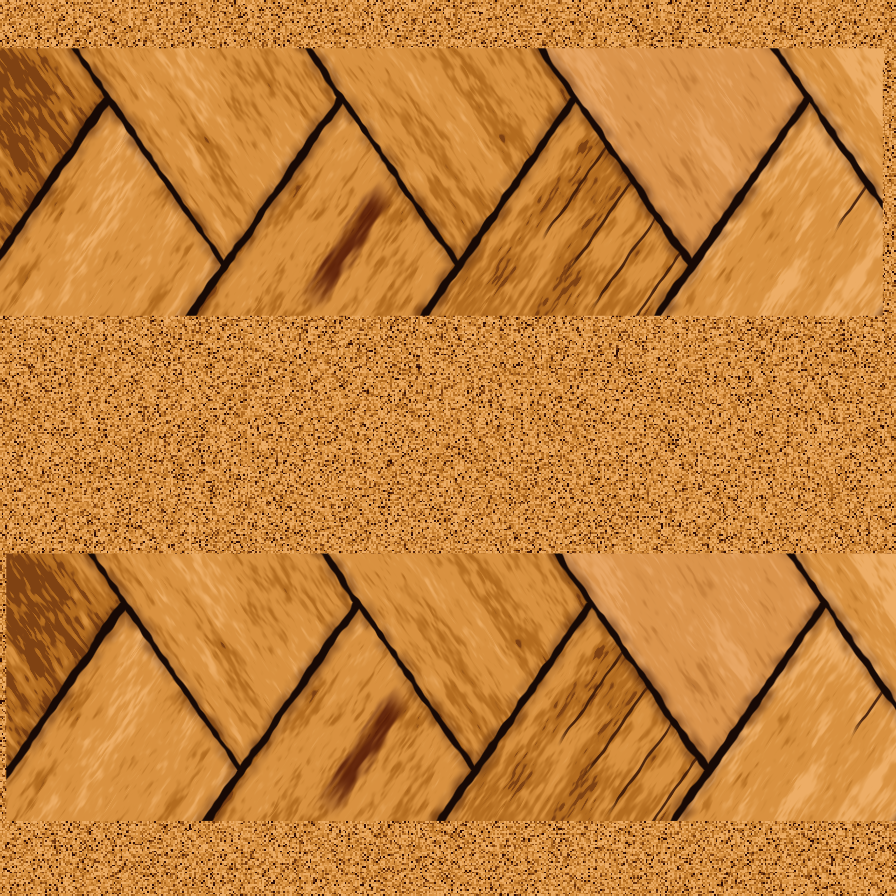
Give the GLSL for this pattern, as a Shadertoy shader.

```glsl
// Two offset bands of worn chevron planks on a field of fine coloured grain.
// Two skewed axes, one per joint direction, give plank identity, joint distance
// and wood grain; one tone ramp colours both the planks and the field.

float hash(vec2 p) {
    vec3 q = fract(vec3(p.xyx) * 0.1031);
    q += dot(q, q.yzx + 33.33);
    return fract((q.x + q.y) * q.z);
}

float noise(vec2 p) {
    vec2 i = floor(p), f = fract(p);
    f = f * f * (3.0 - 2.0 * f);
    return mix(mix(hash(i), hash(i + vec2(1, 0)), f.x),
               mix(hash(i + vec2(0, 1)), hash(i + vec2(1, 1)), f.x), f.y);
}

// Dark brown to pale honey, spaced by how common each tone is
vec3 woodRamp(float t) {
    vec3 c = mix(vec3(0.17, 0.04, 0.02), vec3(0.44, 0.21, 0.06), smoothstep(0.02, 0.06, t));
    c = mix(c, vec3(0.70, 0.42, 0.12), smoothstep(0.05, 0.18, t));
    c = mix(c, vec3(0.85, 0.57, 0.25), smoothstep(0.20, 0.48, t));
    return mix(c, vec3(0.93, 0.68, 0.40), smoothstep(0.55, 0.85, t));
}

// q is measured from the top left corner of a band, y downwards
vec3 planks(vec2 q, float pixel) {
    float wobble = 0.012 * (noise(q * 45.0) - 0.5);
    vec2 d = q - vec2(0.263, 0.2435);
    float falling = (d.x - d.y / 1.44) / 0.2604 + wobble;
    float rising = (d.x + d.y / 1.44) / 0.2604 + wobble;

    // Upper planks follow the falling joints, lower planks the rising ones
    bool upper = rising < floor(falling);
    float id = upper ? floor(falling) : floor(rising);
    vec2 grain = upper ? vec2(falling, rising) : vec2(rising, falling);
    float toFalling = upper ? min(falling - id, id + 1.0 - falling) : id + 1.0 - falling;
    float toRising = upper ? id - rising : min(rising - id, id + 1.0 - rising);

    // Base tone of each plank, left to right
    float upperTone[5] = float[5](0.20, 0.50, 0.47, 0.62, 0.74);
    float lowerTone[5] = float[5](0.52, 0.36, 0.32, 0.68, 0.60);
    int slot = int(clamp(id + 1.0, 0.0, 4.0));
    float tone = upper ? upperTone[slot] : lowerTone[slot];

    // Broad streaks, fibres, and dark pores
    vec2 seed = vec2(id * 17.0, upper ? 60.0 : 0.0);
    float streak = noise(grain * vec2(11.0, 2.2) + seed);
    float fibre = noise(grain * vec2(48.0, 9.0) + seed);
    float fine = noise(grain * vec2(95.0, 26.0) + seed);
    float blotch = noise(q * 28.0 + seed);
    tone += 0.42 * (streak - 0.5) + 0.34 * (fibre - 0.5);
    tone += 0.24 * (fine - 0.5) + 0.20 * (blotch - 0.5);
    tone -= 0.22 * smoothstep(0.66, 0.9, fibre) * smoothstep(0.4, 0.8, blotch);
    vec3 color = woodRamp(clamp(tone, 0.09, 1.0));
    if (upper && id == 2.0) color = mix(color, vec3(0.87, 0.60, 0.38), 0.35);

    vec2 local = grain - id;
    if (!upper && id == 0.0) {
        // Red-brown heartwood streak
        float heart = 1.0 - smoothstep(0.015, 0.085, abs(local.x - 0.46 + 0.06 * (fibre - 0.5)));
        heart *= smoothstep(0.18, 0.45, local.y) * (1.0 - smoothstep(0.78, 0.96, local.y));
        color = mix(color, vec3(0.32, 0.09, 0.02), 0.85 * heart);
    }
    if (!upper && id > 0.0 && id < 3.0) {
        // Splits running in from the falling joint: a row on one plank, one on the next
        float split = id == 1.0 ? abs(fract((local.x - 0.28) / 0.21 + 0.5) - 0.5) * 0.21
                                : abs(local.x - 0.51);
        split = split * 0.214 + 0.001 * (fine - 0.5);
        float crack = 1.0 - smoothstep(0.0007, 0.0011 + pixel, split);
        crack *= smoothstep(0.42, 0.55, local.y - (id - 1.0) * 0.28);
        crack *= step(0.18, local.x);
        color = mix(color, vec3(0.20, 0.07, 0.02), 0.85 * crack);
    }

    // Grimy plank edges, then uneven dark joints
    float wear = 0.0022 * (noise(q * 110.0) - 0.5) + 0.0018 * (noise(q * 9.0) - 0.5);
    float joint = min(toFalling * 0.214 - 0.0034, toRising * 0.214 - 0.0045) + wear;
    float grime = (1.0 - smoothstep(0.0, 0.014, joint)) * noise(q * 75.0 + 9.0);
    color = mix(color, vec3(0.36, 0.17, 0.05), 0.65 * grime);
    return mix(vec3(0.09, 0.035, 0.02), color, smoothstep(-pixel, pixel, joint));
}

void mainImage(out vec4 fragColor, in vec2 fragCoord) {
    vec2 uv = fragCoord / iResolution.xy;
    float pixel = 1.0 / iResolution.y;

    // Each lower band is stepped slightly to the right
    float fromTop = 1.0 - uv.y - 0.0534;
    float row = floor(fromTop / 0.5638);
    vec2 q = vec2(uv.x + 0.0117 - 0.0182 * row, fromTop - 0.5638 * row);

    // Grain field
    vec3 color = woodRamp(hash(floor(uv * 512.0) + 7.0));

    // Planks inside the band rectangle
    vec2 inset = min(q, vec2(0.9974, 0.2995) - q);
    float band = smoothstep(0.0, pixel, min(inset.x, inset.y));
    color = mix(color, planks(q, pixel), band);
    fragColor = vec4(color, 1.0);
}
```
